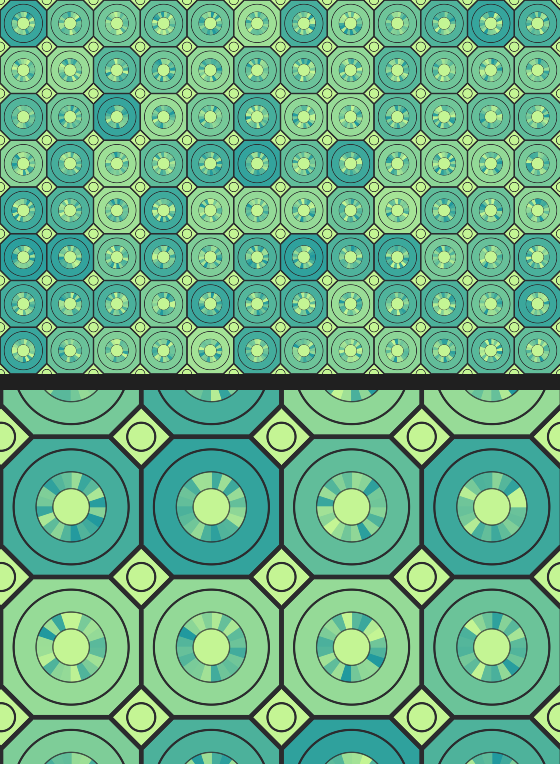
Top, the full canvas; bottom, a detail of the centre.
Give the GLSL for this pattern, as a Shadertoy shader.

```glsl
// Octagon tiles with wedge-coloured rosettes, and small lime diamonds at the corners.

const float TAU = 6.2831853;
const float WEDGES = 20.0;
const vec3 INK = vec3(0.17, 0.17, 0.18);
const vec3 LIME = vec3(0.77, 0.96, 0.58);

float hash(vec2 p) {
    vec3 q = fract(p.xyx * vec3(0.1031, 0.1030, 0.0973));
    q += dot(q, q.yzx + 33.33);
    return fract((q.x + q.y) * q.z);
}

// Gradient noise, about -0.7 to 0.7
float corner(vec2 cell, vec2 offset) {
    float a = TAU * hash(cell);
    return dot(vec2(cos(a), sin(a)), offset);
}

float gradientNoise(vec2 p) {
    vec2 i = floor(p), f = p - i;
    vec2 u = f * f * f * (f * (f * 6.0 - 15.0) + 10.0);
    vec2 e = vec2(0.0, 1.0);
    return mix(
        mix(corner(i, f), corner(i + e.yx, f - e.yx), u.x),
        mix(corner(i + e.xy, f - e.xy), corner(i + e.yy, f - e.yy), u.x), u.y);
}

// Teal to lime
vec3 ramp(float t) {
    return mix(vec3(0.13, 0.60, 0.62), LIME, clamp(t, 0.0, 1.0));
}

// Sampling noise around a circle keeps the ring seamless
vec3 wedgeColor(float index, vec2 tile) {
    float a = TAU * index / WEDGES;
    return ramp(0.5 + 1.3 * gradientNoise(tile * 17.3 + 2.5 * vec2(cos(a), sin(a))));
}

// Coverage of the region where d is negative
float fill(float d, float px) {
    return smoothstep(0.5 * px, -0.5 * px, d);
}

float stroke(float d, float halfWidth, float px) {
    return fill(abs(d) - halfWidth, px);
}

void mainImage(out vec4 fragColor, in vec2 fragCoord) {
    // Eight rows of square tiles, twelve columns
    float px = 8.0 / iResolution.y;
    vec2 p = fragCoord * px;
    vec2 tile = floor(p);
    vec2 q = p - tile - 0.5;
    float r = length(q);

    // Octagon body, one tone per tile
    vec3 col = ramp(0.85 * mix(hash(tile + 7.0), hash(tile + 41.0), 0.3));
    col = mix(col, INK, stroke(r - 0.41, 0.008, px));

    // Rosette ring, with smoothed wedge joints
    float turn = (atan(q.y, q.x) / TAU + 0.5) * WEDGES;
    float wedge = floor(turn);
    float soft = min(WEDGES * px / (TAU * max(r, 0.05)), 1.0);
    float blend = smoothstep(1.0 - soft, 1.0, turn - wedge);
    vec3 ring = mix(wedgeColor(wedge, tile), wedgeColor(wedge + 1.0, tile), blend);
    col = mix(col, ring, fill(r - 0.25, px));
    col = mix(col, INK, 0.8 * stroke(r - 0.25, 0.005, px));

    // Hub
    col = mix(col, LIME, fill(r - 0.13, px));
    col = mix(col, INK, 0.7 * stroke(r - 0.13, 0.005, px));

    // Corner diamond with a small circle
    vec2 c = 0.5 - abs(q);
    float diamond = (c.x + c.y - 0.225) * 0.7071;
    col = mix(col, LIME, fill(diamond, px));
    col = mix(col, INK, stroke(length(c) - 0.1, 0.008, px));

    // Heavy outlines: straight joints stop at the diamonds
    float joint = max(min(c.x, c.y) - 0.017, -diamond);
    float outline = min(joint, abs(diamond) - 0.017);
    col = mix(col, INK, fill(outline, px));

    fragColor = vec4(col, 1.0);
}
```
